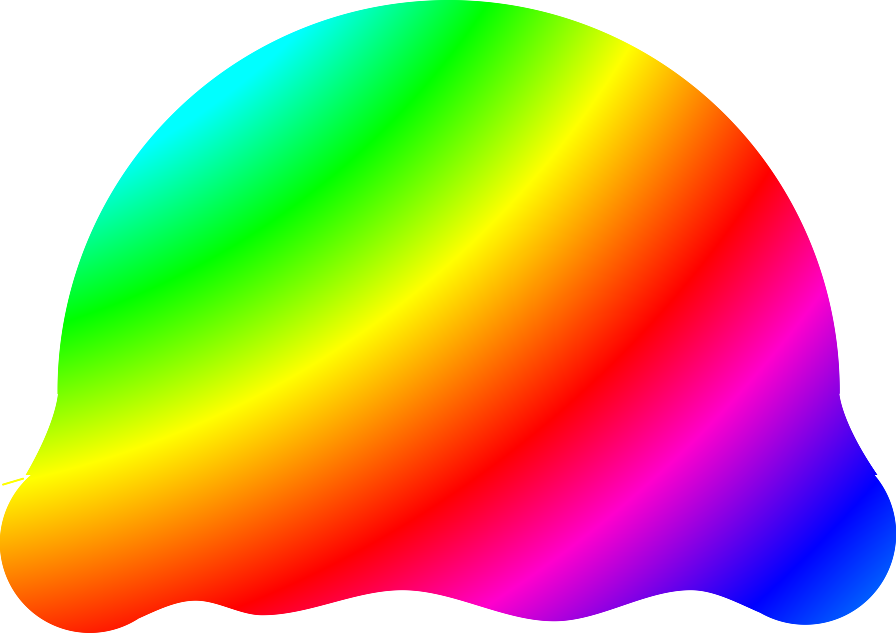
This background is drawn by a Shadertoy shader. Its source:

```glsl
const int STOPS = 7;
const int WAVES = 7;
const float SHOULDER = 0.383;
const float FLARE_HEIGHT = 0.1326;

float disc(vec2 p, vec2 center, float radius) {
    return length(p - center) - radius;
}

float segment(vec2 p, vec2 a, vec2 b, float halfWidth) {
    vec2 ab = b - a;
    float t = clamp(dot(p - a, ab) / dot(ab, ab), 0.0, 1.0);
    return length(p - a - ab * t) - halfWidth;
}

// Height of the wavy hem, eased between its crests and troughs
float hem(float x) {
    vec2 turns[WAVES] = vec2[](
        vec2(-0.565, 0.002), vec2(-0.398, 0.0525), vec2(-0.293, 0.0295),
        vec2(-0.072, 0.069), vec2(0.1675, 0.020), vec2(0.383, 0.069),
        vec2(0.5635, 0.0147));
    float height = turns[0].y;
    for (int i = 1; i < WAVES; i++) {
        float ease = smoothstep(turns[i - 1].x, turns[i].x, x);
        height = mix(height, turns[i].y, ease);
    }
    return height;
}

// Side reach: flares below the shoulder, then tucks in behind a lobe
float sideReach(float y, float waist, float spread, float lobeX) {
    float t = clamp((SHOULDER - y) / FLARE_HEIGHT, 0.0, 1.0);
    return t < 1.0 ? waist + spread * pow(t, 1.5) : lobeX;
}

float skirt(vec2 p, vec2 leftLobe, vec2 rightLobe) {
    float left = -p.x - sideReach(p.y, 0.615, 0.0516, -leftLobe.x);
    float right = p.x - sideReach(p.y, 0.617, 0.0608, rightLobe.x);
    return max(max(left, right), max(hem(p.x) - p.y, p.y - SHOULDER));
}

float silhouette(vec2 p) {
    vec2 leftLobe = vec2(-0.565, 0.1436);
    vec2 rightLobe = vec2(0.5635, 0.158);
    // The dome only shapes the part above the shoulder
    float d = max(disc(p, vec2(0.001, SHOULDER), 0.617), SHOULDER - p.y - 0.004);
    d = min(d, skirt(p, leftLobe, rightLobe));
    d = min(d, disc(p, leftLobe, 0.142));
    d = min(d, disc(p, rightLobe, 0.1435));
    return min(d, segment(p, vec2(-0.7017, 0.2357), vec2(-0.6703, 0.245), 0.0016));
}

// Radial rainbow: rgb holds the colour, w the radius of each stop
vec3 rainbow(float radius) {
    vec4 stops[STOPS] = vec4[](
        vec4(0.0, 1.0, 1.0, 1.059), vec4(0.0, 1.0, 0.0, 1.263),
        vec4(1.0, 1.0, 0.0, 1.488), vec4(1.0, 0.0, 0.0, 1.779),
        vec4(1.0, 0.0, 0.8, 1.956), vec4(0.0, 0.0, 1.0, 2.210),
        vec4(0.0, 0.4, 1.0, 2.339));
    vec3 color = stops[0].rgb;
    for (int i = 1; i < STOPS; i++) {
        float t = (radius - stops[i - 1].w) / (stops[i].w - stops[i - 1].w);
        color = mix(color, stops[i].rgb, clamp(t, 0.0, 1.0));
    }
    return color;
}

void mainImage(out vec4 fragColor, in vec2 fragCoord) {
    // Canvas heights, centred horizontally
    vec2 p = vec2(fragCoord.x - 0.5 * iResolution.x, fragCoord.y) / iResolution.y;
    float pixel = 1.0 / iResolution.y;
    vec2 glowCenter = vec2(-0.987, 1.696);
    vec3 paper = vec3(1.0);

    float cover = 1.0 - smoothstep(-0.5 * pixel, 0.5 * pixel, silhouette(p));
    vec3 color = mix(paper, rainbow(length(p - glowCenter)), cover);
    fragColor = vec4(color, 1.0);
}
```
